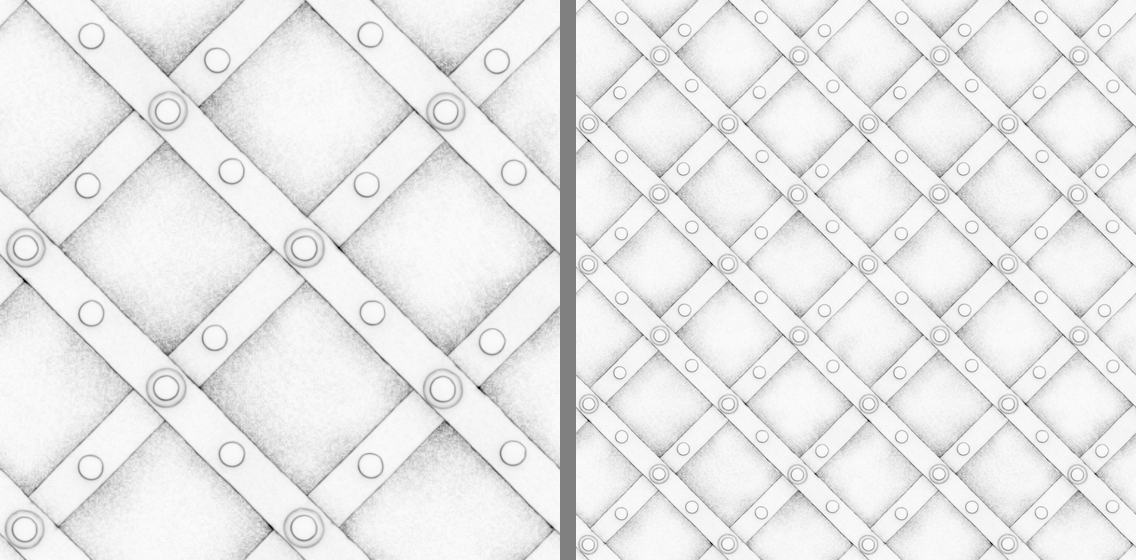
Left: one tile. Right: repeated 2 by 2.
Reproduce this texture map procedurally as a WebGL 2 fragment shader.

```glsl
#version 300 es
precision highp float;
// Seamless white-painted lattice of crossed diagonal straps with rivets and worn, grimy edges.

#define REPEATS 2.0       // lattice repeats across and down
#define OVER_HALF 0.0835  // half width of the upper straps
#define UNDER_HALF 0.079  // half width of the lower straps
#define RIVET_RADIUS 0.044
#define WASHER_RADIUS 0.068
#define LINE_WIDTH 0.0036
#define GRIME_REACH 0.045
#define GRIME 0.19
#define GRAIN 0.05
#define JITTER 0.02
#define PAINT vec3(0.99)

const float DIAGONAL = 0.70711;
const vec2 LATTICE_ORIGIN = vec2(0.206, 0.982);

uniform vec2 u_resolution;
out vec4 fragColor;

float hash(vec2 p) {
    return fract(sin(dot(p, vec2(12.9898, 78.233))) * 43758.5);
}

// Value noise with n cells per canvas side, wrapping at the borders
float noise(vec2 uv, float n) {
    vec2 p = uv * n, i = floor(p), f = fract(p);
    f = f * f * (3.0 - 2.0 * f);
    vec2 lo = mod(i, n), hi = mod(i + 1.0, n);
    return mix(mix(hash(lo), hash(vec2(hi.x, lo.y)), f.x),
               mix(hash(vec2(lo.x, hi.y)), hash(hi), f.x), f.y);
}

float stroke(float d, float width) {
    return exp(-d * d / (width * width));
}

// Draws one family of rivets; skew slides alternate ones along the lower strap
float rivet(float ink, vec2 diag, vec2 offset, float skew, float washer, float rough, float px) {
    diag -= offset;
    vec2 cell = floor(diag + 0.5);
    vec2 key = mod(vec2(cell.x + cell.y, cell.x - cell.y) * 0.5, REPEATS);
    float odd = mod(cell.x + cell.y, 2.0);
    vec2 s = (diag - cell) * DIAGONAL;
    s.x -= skew * (2.0 * odd - 1.0);
    s -= JITTER * (vec2(hash(key + 3.1 + offset), hash(key + 7.7 + offset)) - 0.5);
    vec2 v = vec2(s.x + s.y, s.x - s.y) * DIAGONAL;
    float r = length(v) + 0.003 * (rough - 0.5);
    float shade = 0.5 - 0.5 * dot(v, vec2(0.5, 0.86)) / max(r, 0.001);
    float w = max(LINE_WIDTH, px);

    // Washer and its soft shadow
    if (washer > 0.5) {
        float rim = r - WASHER_RADIUS;
        ink += 0.07 * exp(-max(rim, 0.0) / 0.012) * smoothstep(-px, px, rim);
        ink = mix(ink, 0.035 + 0.03 * rough, smoothstep(px, -px, rim));
        ink += stroke(rim, w * 1.2) * (0.10 + 0.16 * rough + 0.06 * shade);
        ink += 0.05 * stroke(rim + 0.007, 0.004);
    }

    // Domed head
    float head = r - RIVET_RADIUS;
    ink += 0.09 * shade * exp(-max(head, 0.0) / 0.014) * smoothstep(-px, px, head);
    float dome = 0.012 + 0.05 * exp(min(head, 0.0) / 0.008) + 0.02 * rough * shade;
    ink = mix(ink, dome, smoothstep(px, -px, head));
    return ink + stroke(head, w) * (0.13 + 0.20 * rough + 0.14 * shade);
}

void main() {
    vec2 uv = gl_FragCoord.xy / u_resolution;
    float px = REPEATS / min(u_resolution.x, u_resolution.y);
    float w = max(LINE_WIDTH, px);

    // Surface variation
    float mottle = 0.6 * noise(uv, 9.0) + 0.4 * noise(uv, 23.0);
    float wear = noise(uv, 56.0);
    float rough = 0.5 * noise(uv, 110.0) + 0.5 * wear;
    float grain = 0.6 * noise(uv, 380.0) + 0.4 * noise(uv, 190.0);

    // Diagonal lattice coordinates with slightly uneven edges
    vec2 q = uv * REPEATS;
    q += 0.006 * (vec2(noise(uv, 14.0), noise(uv.yx, 17.0)) - 0.5) + 0.003 * (rough - 0.5);
    vec2 diag = vec2(q.x + q.y, q.x - q.y) - LATTICE_ORIGIN;
    vec2 s = (fract(diag + 0.5) - 0.5) * DIAGONAL;
    float over = abs(s.x) - OVER_HALF;
    float under = abs(s.y) - UNDER_HALF;

    // Recessed panels with grime gathered at the straps
    float reach = GRIME_REACH * (0.55 + 0.9 * mottle);
    float contact = exp(-max(over, 0.0) / reach) + exp(-max(under, 0.0) / reach);
    float speckle = 0.35 + 1.3 * grain;
    float ink = 0.005 + GRIME * contact * (0.5 + 0.8 * mottle) * speckle;
    ink += GRAIN * grain * grain * (0.5 + mottle);

    // Lower straps, shaded beside the upper ones
    float face = 0.008 + GRAIN * 0.7 * grain * grain + 0.03 * mottle * mottle;
    float underFace = face + 0.11 * exp(-max(over, 0.0) / 0.025) * speckle;
    underFace += 0.05 * exp(min(under, 0.0) / 0.007);
    ink = mix(ink, underFace, smoothstep(px, -px, under));
    float underSide = s.y < 0.0 ? 0.30 : 0.20;
    ink += stroke(under, w) * underSide * (0.25 + 1.2 * rough);

    // Upper straps, darkest along the lower left edge
    float overFace = face + 0.06 * exp(min(over, 0.0) / 0.007);
    ink = mix(ink, overFace, smoothstep(px, -px, over));
    float overSide = s.x < 0.0 ? 0.38 : 0.26;
    ink += stroke(over, w) * overSide * (0.25 + 1.2 * rough);

    // Chipped paint and dirt close to the crossings
    float corner = exp(-abs(over) / 0.006) * exp(-abs(under) / 0.03);
    ink += 0.5 * corner * smoothstep(0.5, 0.8, rough);

    // Rivets: upper straps, lower straps, then crossings with washers
    ink = rivet(ink, diag, vec2(0.0, 0.467), 0.0, 0.0, rough, px);
    ink = rivet(ink, diag, vec2(0.397, 0.0), 0.04, 0.0, rough, px);
    ink = rivet(ink, diag, vec2(0.0), 0.0, 1.0, rough, px);

    fragColor = vec4(clamp(PAINT - ink, 0.0, 1.0), 1.0);
}
```
